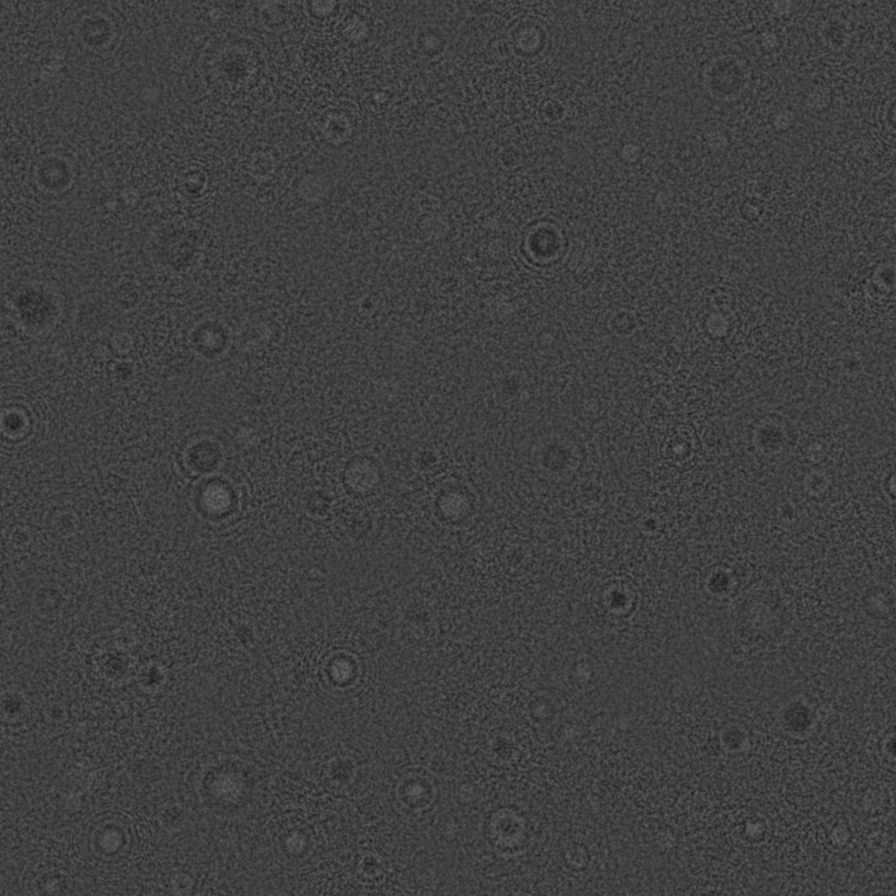
Give the GLSL for this texture, as a WebGL 1 fragment shader.

```glsl
precision highp float;
// Dark grey hologram speckle: faint diffraction rings scattered over fine grain.
// Each ring set is a chirped cosine (zone plate) around a jittered grid point;
// rotated octaves of gradient noise give the grain and vary its contrast.

uniform vec2 u_resolution;

const float TAU = 6.2831853;
const vec3 BASE_GREY = vec3(0.253);
const float GRAIN_CONTRAST = 0.088;

vec2 hash2(vec2 p, float seed) {
  vec3 q = fract(vec3(p.xyx + seed * 7.31) * vec3(0.1031, 0.1030, 0.0973));
  q += dot(q, q.yzx + 33.33);
  return fract((q.xx + q.yz) * q.zy);
}

mat2 rotation(float angle) {
  float c = cos(angle);
  float s = sin(angle);
  return mat2(c, s, -s, c);
}

float cornerSlope(vec2 cell, vec2 offset, float seed) {
  float angle = TAU * hash2(cell, seed).x;
  return dot(vec2(cos(angle), sin(angle)), offset);
}

float gradientNoise(vec2 p, float seed) {
  vec2 i = floor(p);
  vec2 f = fract(p);
  vec2 u = f * f * f * (f * (f * 6.0 - 15.0) + 10.0);
  vec2 e = vec2(1.0, 0.0);
  float low = mix(cornerSlope(i, f, seed),
                  cornerSlope(i + e.xy, f - e.xy, seed), u.x);
  float high = mix(cornerSlope(i + e.yx, f - e.yx, seed),
                   cornerSlope(i + e.xx, f - e.xx, seed), u.x);
  return mix(low, high, u.y);
}

// Concentric fringes that tighten outwards, faded before they alias.
float zonePlate(float r, float chirp, float phase, float falloff, float pixel) {
  float phasePerPixel = 2.0 * chirp * r * pixel;
  float resolved = 1.0 - smoothstep(1.6, 3.0, phasePerPixel);
  return cos(chirp * r * r + phase) * exp(-r / falloff) * resolved;
}

// One jittered ring set per cell, summed over the neighbouring cells.
float ringLayer(vec2 uv, float cellSize, float chirp, float falloff,
                float seed, float pixel) {
  vec2 p = uv / cellSize;
  vec2 home = floor(p);
  float sum = 0.0;
  for (int y = -1; y <= 1; y++) {
    for (int x = -1; x <= 1; x++) {
      vec2 cell = home + vec2(float(x), float(y));
      vec2 centre = cell + hash2(cell, seed);
      vec2 traits = hash2(cell, seed + 5.0);
      vec2 look = hash2(cell, seed + 11.0);
      float d = length(p - centre);
      float window = 1.0 - smoothstep(0.6, 1.0, d);
      float strength = 0.2 + 1.1 * traits.x * traits.x * traits.x;
      float ownChirp = chirp * mix(0.7, 1.4, traits.y);
      float ownFalloff = falloff * mix(0.7, 1.3, look.y);
      sum += strength * window
           * zonePlate(d * cellSize, ownChirp, TAU * look.x, ownFalloff, pixel);
    }
  }
  return sum;
}

float grain(vec2 uv) {
  float fine = gradientNoise(rotation(0.45) * uv * 290.0 + 40.0, 1.0);
  float medium = gradientNoise(rotation(1.2) * uv * 195.0 + 210.0, 2.0);
  return fine + medium;
}

void main() {
  float pixel = 1.0 / min(u_resolution.x, u_resolution.y);
  vec2 uv = gl_FragCoord.xy * pixel;

  // Calm and busy patches
  float activity = 1.0 + 0.45 * gradientNoise(uv * 6.0, 3.0)
                       + 0.45 * gradientNoise(uv * 15.0, 4.0);

  // Small, middle and wide diffraction rings
  float rings = 0.060 * ringLayer(uv, 0.065, 20000.0, 0.014, 20.0, pixel)
              + 0.085 * ringLayer(uv, 0.090, 13000.0, 0.022, 31.0, pixel)
              + 0.050 * ringLayer(uv, 0.160, 6500.0, 0.036, 47.0, pixel);

  float tone = (GRAIN_CONTRAST * grain(uv) + rings) * activity;
  gl_FragColor = vec4(clamp(BASE_GREY + tone, 0.0, 1.0), 1.0);
}
```
